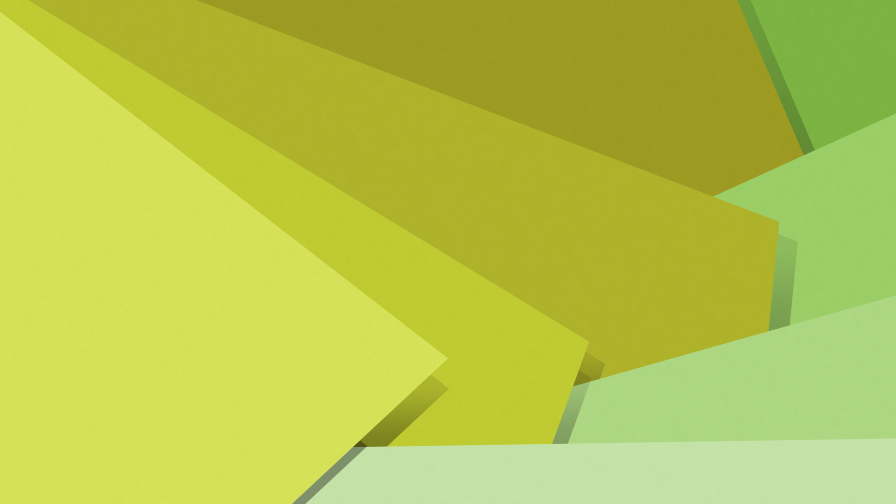
Write a WebGL 2 fragment shader that draws this background.

```glsl
#version 300 es
precision highp float;

uniform vec2 u_resolution;
out vec4 outColor;

// Signed distance to the line a-b, negative on its right side
float halfPlane(vec2 p, vec2 a, vec2 b) {
    vec2 d = normalize(b - a);
    return dot(p - a, vec2(-d.y, d.x));
}

// Pointed sheet bounded by an upper edge and a lower edge meeting at tip
float wedge(vec2 p, vec2 upper, vec2 tip, vec2 lower) {
    return max(halfPlane(p, upper, tip), halfPlane(p, tip, lower));
}

float coverage(float dist, float pixel) {
    return 1.0 - smoothstep(-0.6 * pixel, 0.6 * pixel, dist);
}

vec3 paint(vec3 base, vec3 color, float dist, float pixel) {
    return mix(base, color, coverage(dist, pixel));
}

vec3 shade(vec3 base, float dist, float strength, float pixel) {
    return base * (1.0 - strength * coverage(dist, pixel));
}

// Shadow strength growing from a high point down to a low point
float deepen(float y, float high, float low, float weak, float strong) {
    return mix(weak, strong, smoothstep(high, low, y));
}

float hash(vec2 p) {
    vec3 q = fract(p.xyx * 0.1031);
    q += dot(q, q.yzx + 33.33);
    return fract((q.x + q.y) * q.z);
}

float noise(vec2 p) {
    vec2 i = floor(p), f = fract(p);
    f = f * f * (3.0 - 2.0 * f);
    float low = mix(hash(i), hash(i + vec2(1, 0)), f.x);
    float high = mix(hash(i + vec2(0, 1)), hash(i + vec2(1, 1)), f.x);
    return mix(low, high, f.y);
}

void main() {
    vec2 p = gl_FragCoord.xy / u_resolution.y;
    float px = 1.0 / u_resolution.y;

    const vec3 leaf = vec3(0.485, 0.700, 0.260);
    const vec3 olive = vec3(0.615, 0.605, 0.135);
    const vec3 lime = vec3(0.610, 0.805, 0.400);
    const vec3 moss = vec3(0.685, 0.700, 0.165);
    const vec3 pale = vec3(0.680, 0.840, 0.510);
    const vec3 citron = vec3(0.750, 0.795, 0.195);
    const vec3 mist = vec3(0.770, 0.885, 0.655);
    const vec3 lemon = vec3(0.835, 0.885, 0.345);

    // Wedge corners, listed as upper edge, tip, lower edge
    vec2 mossA = vec2(0.389, 1.0), mossT = vec2(1.546, 0.560), mossB = vec2(1.525, 0.343);
    vec2 citronA = vec2(0.056, 1.0), citronT = vec2(1.169, 0.322), citronB = vec2(1.095, 0.118);
    vec2 lemonA = vec2(0.0, 0.977), lemonT = vec2(0.889, 0.289), lemonB = vec2(0.579, 0.0);

    // Olive sheet over the leaf ground
    vec2 oliveA = vec2(1.463, 1.0), oliveB = vec2(1.595, 0.692);
    vec3 color = leaf;
    float shadow = halfPlane(p - vec2(0.026, 0.0), oliveA, oliveB);
    color = shade(color, shadow, deepen(p.y, 1.0, 0.69, 0.12, 0.22), px);
    color = paint(color, olive, halfPlane(p, oliveA, oliveB), px);

    // Lime band and moss wedge
    color = paint(color, lime, halfPlane(p, vec2(1.417, 0.611), vec2(1.778, 0.775)), px);
    shadow = wedge(p - vec2(0.037, -0.039), mossA, mossT, mossB);
    color = shade(color, shadow, deepen(p.y, 0.54, 0.34, 0.08, 0.23), px);
    color = paint(color, moss, wedge(p, mossA, mossT, mossB), px);

    // Pale band and citron wedge, with a shadow on each layer below
    shadow = wedge(p - vec2(0.032, -0.044), citronA, citronT, citronB);
    color = shade(color, shadow, deepen(p.y, 0.30, 0.23, 0.08, 0.20), px);
    color = paint(color, pale, halfPlane(p, vec2(1.139, 0.234), vec2(1.778, 0.414)), px);
    shadow = wedge(p - vec2(0.005, -0.072), citronA, citronT, citronB);
    color = shade(color, shadow, deepen(p.y, 0.25, 0.12, 0.10, 0.26), px);
    color = paint(color, citron, wedge(p, citronA, citronT, citronB), px);

    // Mist band and lemon wedge, with a shadow on each layer below
    shadow = wedge(p - vec2(0.002, -0.060), lemonA, lemonT, lemonB);
    color = shade(color, shadow, deepen(p.y, 0.25, 0.11, 0.10, 0.36), px);
    color = paint(color, mist, halfPlane(p, vec2(0.704, 0.113), vec2(1.778, 0.130)), px);
    shadow = wedge(p - vec2(-0.160, -0.174), lemonA, lemonT, lemonB);
    color = shade(color, shadow, 0.36, px);
    color = paint(color, lemon, wedge(p, lemonA, lemonT, lemonB), px);

    // Faint paper grain
    float grain = 0.6 * noise(p * 220.0) + 0.4 * noise(p * 70.0) - 0.5;
    outColor = vec4(color + 0.014 * grain, 1.0);
}
```
